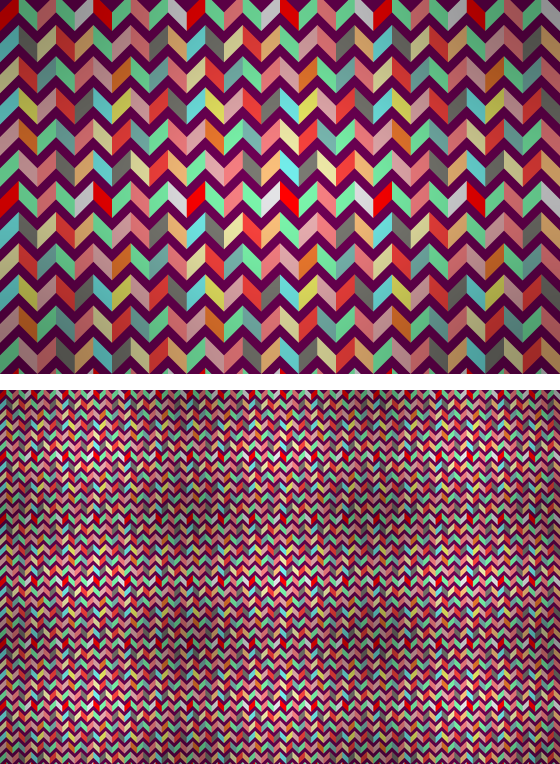
Top, the tile; bottom, the same tile 3 across and 3 down.
A Shadertoy shader for this pattern:

```glsl
// Rows of coloured slanted blocks forming chevron bands on a plum ground.
// A triangle wave bends straight rows into zigzags; a 10 x 6 colour motif
// repeats 3 x 2 times, and a soft periodic shade darkens the borders.

const float COLUMNS = 30.0;      // block columns across the canvas
const float ROWS = 12.0;         // chevron bands down the canvas
const float ZIGZAG = 0.6;        // zigzag height, in row pitches
const float BAND = 0.6;          // coloured share of each row pitch
const float ROW_SHIFT = 0.2;     // vertical phase of the bands
const vec2 SHADE = vec2(0.21, 0.16); // darkening towards the sides and ends
const int MOTIF_COLUMNS = 10;
const int MOTIF_ROWS = 6;
const int SAMPLES = 4;           // antialiasing samples per axis

const vec3 PLUM    = vec3(0.43, 0.00, 0.33);
const vec3 SALMON  = vec3(0.97, 0.50, 0.51);
const vec3 PINK    = vec3(0.91, 0.68, 0.69);
const vec3 GREEN   = vec3(0.48, 0.96, 0.67);
const vec3 TEAL    = vec3(0.48, 0.73, 0.70);
const vec3 GRAY    = vec3(0.48, 0.48, 0.45);
const vec3 APRICOT = vec3(0.98, 0.75, 0.48);
const vec3 ORANGE  = vec3(0.94, 0.48, 0.18);
const vec3 CYAN    = vec3(0.45, 0.93, 0.92);
const vec3 CREAM   = vec3(0.94, 0.92, 0.66);
const vec3 YELLOW  = vec3(0.93, 0.92, 0.39);
const vec3 RED     = vec3(0.98, 0.26, 0.24);
const vec3 SCARLET = vec3(1.00, 0.00, 0.00);
const vec3 WHITE   = vec3(0.89, 0.89, 0.90);

// Four distinct rows; the other two are half-shifted reflections.
const vec3 MOTIF[40] = vec3[](
    SCARLET, GREEN, SALMON, GREEN, WHITE, SCARLET, GREEN, SALMON, GREEN, WHITE,
    CYAN, GRAY, CREAM, RED, APRICOT, GREEN, PINK, SALMON, GRAY, APRICOT,
    CREAM, RED, TEAL, GREEN, SALMON, PINK, ORANGE, GREEN, TEAL, SALMON,
    CYAN, YELLOW, PINK, RED, GRAY, CYAN, YELLOW, PINK, RED, GRAY);

vec3 blockColor(int column, int row) {
    row = (row + MOTIF_ROWS) % MOTIF_ROWS;
    if (row > MOTIF_ROWS / 2) {
        row = MOTIF_ROWS - row;
        column += MOTIF_COLUMNS / 2;
    }
    column = (column + MOTIF_COLUMNS) % MOTIF_COLUMNS;
    return MOTIF[row * MOTIF_COLUMNS + column];
}

// Pattern colour at uv in 0..1, rows counted from the top.
vec3 chevrons(vec2 uv) {
    float x = uv.x * COLUMNS;
    float wave = abs(mod(x, 2.0) - 1.0);
    float y = (1.0 - uv.y) * ROWS + ROW_SHIFT - ZIGZAG * wave;
    vec3 block = blockColor(int(floor(x)), int(floor(y)));
    return fract(y) < BAND ? block : PLUM;
}

// Smooth border darkening that wraps at every edge.
float borderShade(vec2 uv) {
    vec2 s = sin(3.14159 * (uv - 0.5));
    return 1.0 - dot(SHADE, s * s);
}

void mainImage(out vec4 fragColor, in vec2 fragCoord) {
    // Average a grid of samples inside the pixel
    vec3 sum = vec3(0.0);
    for (int j = 0; j < SAMPLES; j++) {
        for (int i = 0; i < SAMPLES; i++) {
            vec2 offset = (vec2(i, j) + 0.5) / float(SAMPLES) - 0.5;
            sum += chevrons((fragCoord + offset) / iResolution.xy);
        }
    }
    vec3 color = sum / float(SAMPLES * SAMPLES);
    fragColor = vec4(color * borderShade(fragCoord / iResolution.xy), 1.0);
}
```
